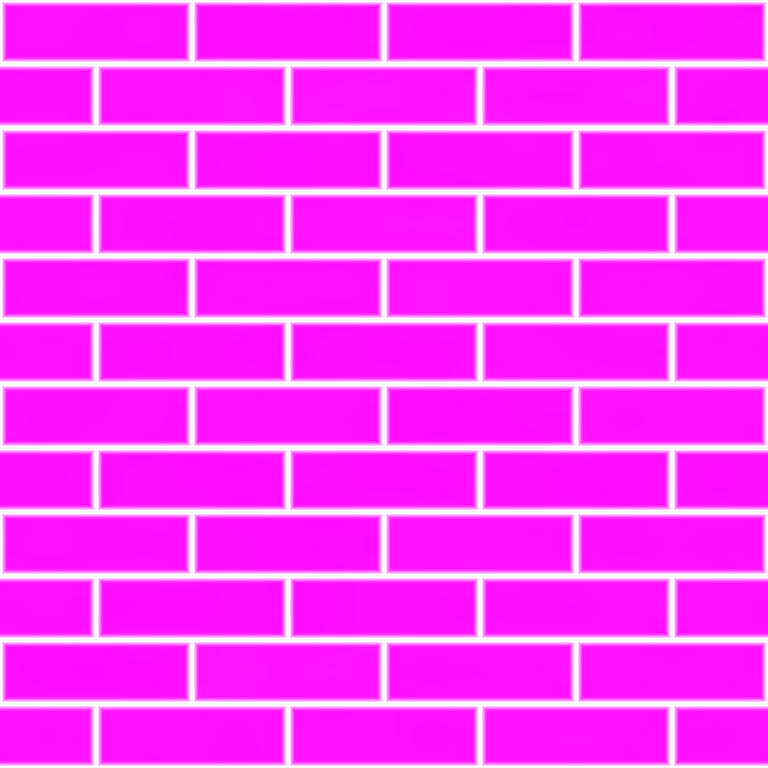
Write a Shadertoy shader that draws this pattern.

```glsl
// Magenta running-bond brick wall with white joints and soft bevelled edges.

const vec2 BRICKS = vec2(4.0, 12.0); // bricks across, courses down

float hash(vec2 p) {
    vec3 q = fract(vec3(p.xyx) * 0.1031);
    q += dot(q, q.yzx + 33.33);
    return fract((q.x + q.y) * q.z);
}

// Value noise that wraps after "period" cells
float wrappedNoise(vec2 p, vec2 period) {
    vec2 cell = floor(p);
    vec2 f = fract(p);
    f = f * f * (3.0 - 2.0 * f);
    vec2 a = mod(cell, period);
    vec2 b = mod(cell + 1.0, period);
    return mix(mix(hash(a), hash(vec2(b.x, a.y)), f.x),
               mix(hash(vec2(a.x, b.y)), hash(b), f.x), f.y);
}

void mainImage(out vec4 fragColor, in vec2 fragCoord) {
    vec2 uv = fragCoord / iResolution.xy;

    // Running bond: every other course shifts by half a brick
    vec2 grid = uv * BRICKS;
    grid.x += 0.5 * (1.0 - mod(floor(grid.y), 2.0));
    vec2 brick = mod(floor(grid), BRICKS);
    vec2 local = fract(grid);

    // Distance to the nearest joint centre, in canvas units
    vec2 toJoint = min(local, 1.0 - local) / BRICKS;
    float dist = min(toJoint.x, toJoint.y);

    // White joint falling off through the bevel
    float bevel = pow(1.0 - clamp((dist - 0.002) / 0.0077, 0.0, 1.0), 1.4);

    // Faint tone shifts between and within bricks
    float tone = 0.06 + 0.03 * (hash(brick + 7.0) - 0.5);
    tone += 0.025 * (wrappedNoise(uv * vec2(16.0, 24.0), vec2(16.0, 24.0)) - 0.5);

    fragColor = vec4(1.0, mix(tone, 1.0, bevel), 1.0, 1.0);
}
```
